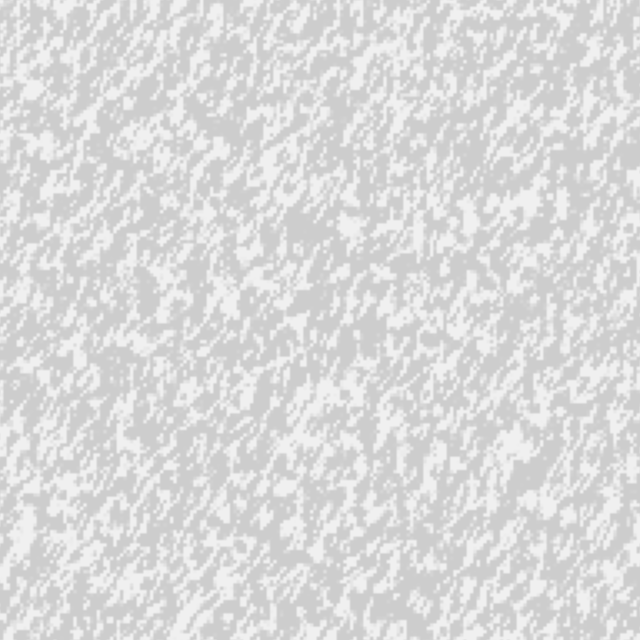
This texture is drawn by a three.js fragment shader. Its source:

```glsl
varying vec2 vUv;

const vec3 BASE_GREY = vec3(0.805);
const vec3 GRAIN_WHITE = vec3(0.942);
const float CELLS = 192.0;                 // blocks across the canvas
const float GRAIN_ANGLE = 1.08;            // lean of the grains, radians from horizontal
const vec2 GRAIN_SIZE = vec2(2.9, 1.3);    // length and width, in cells
const float PATCH_SIZE = 9.0;              // dense and bare areas, in cells
const float BEND_SIZE = 14.0;              // wander of the grains, in cells
const float BEND_AMOUNT = 3.0;
const float GRAIN_WEIGHT = 0.72;
const float PATCH_WEIGHT = 0.08;
const float SPECK_WEIGHT = 0.2;
const float THRESHOLD = 0.55;
const float SOFTNESS = 0.07;
const float CELL_BLUR = 0.45;              // half width of the blend between cells

float hash(vec2 p) {
  return fract(sin(dot(p, vec2(127.1, 311.7))) * 43758.5453);
}

float valueNoise(vec2 p) {
  vec2 i = floor(p);
  vec2 f = fract(p);
  f = f * f * (3.0 - 2.0 * f);
  float low = mix(hash(i), hash(i + vec2(1.0, 0.0)), f.x);
  float high = mix(hash(i + vec2(0.0, 1.0)), hash(i + 1.0), f.x);
  return mix(low, high, f.y);
}

// Brightness of one whole cell, 0 for base and 1 for grain
float grainCell(vec2 cell) {
  float bend = BEND_AMOUNT * (valueNoise(cell / BEND_SIZE + 31.0) - 0.5);
  vec2 along = vec2(cos(GRAIN_ANGLE), sin(GRAIN_ANGLE));
  vec2 across = vec2(-along.y, along.x);
  vec2 grainPos = vec2(dot(cell, along), dot(cell, across) + bend) / GRAIN_SIZE;

  float level = GRAIN_WEIGHT * valueNoise(grainPos)
              + PATCH_WEIGHT * valueNoise(cell / PATCH_SIZE + 67.0)
              + SPECK_WEIGHT * hash(cell + 13.0);
  return smoothstep(THRESHOLD - SOFTNESS, THRESHOLD + SOFTNESS, level);
}

void main() {
  // Blend the four nearest cells so that the blocks have soft edges
  vec2 p = vUv * CELLS - 0.5;
  vec2 cell = floor(p);
  vec2 blend = smoothstep(0.5 - CELL_BLUR, 0.5 + CELL_BLUR, fract(p));

  float low = mix(grainCell(cell), grainCell(cell + vec2(1.0, 0.0)), blend.x);
  float high = mix(grainCell(cell + vec2(0.0, 1.0)), grainCell(cell + 1.0), blend.x);
  float grain = mix(low, high, blend.y);

  gl_FragColor = vec4(mix(BASE_GREY, GRAIN_WHITE, grain), 1.0);
}
```
